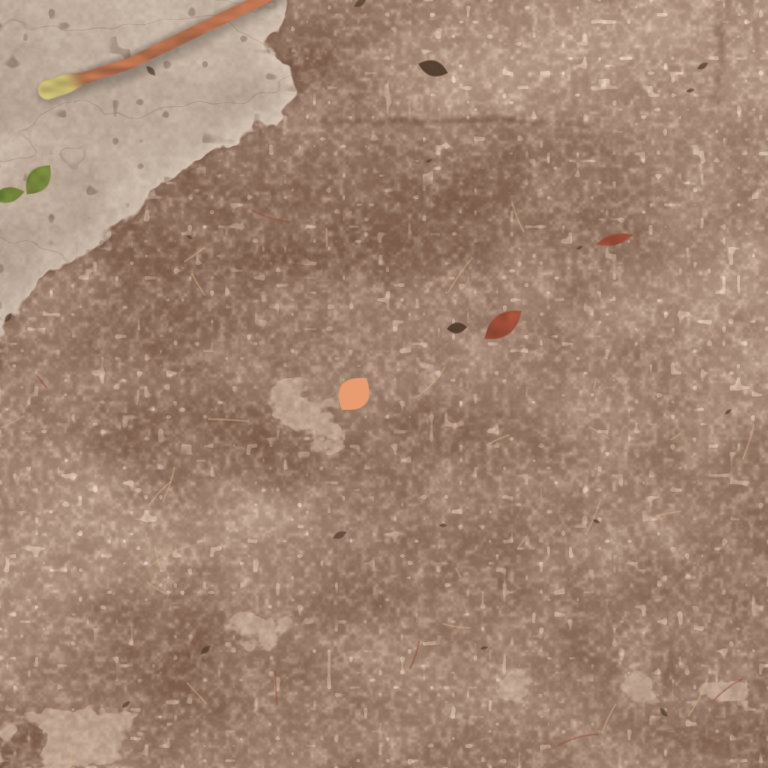
Write a three.js fragment shader that draws this texture.

```glsl
// Weathered brown concrete with a pale broken slab, a twig, leaves and litter.
varying vec2 vUv;

const vec3 SOIL_DARK = vec3(0.535, 0.415, 0.345);
const vec3 SOIL_PALE = vec3(0.86, 0.76, 0.69);
const vec3 SLAB_TINT = vec3(-0.025, 0.008, 0.015);
const vec3 TWIG = vec3(0.69, 0.43, 0.30);
const vec3 TWIG_TIP = vec3(0.80, 0.74, 0.46);
const vec3 LEAF_RED = vec3(0.58, 0.29, 0.21);
const vec3 LEAF_ORANGE = vec3(0.91, 0.61, 0.44);
const vec3 LEAF_GREEN = vec3(0.42, 0.48, 0.22);
const vec3 CHIP = vec3(0.30, 0.22, 0.16);
const vec3 STRAW = vec3(0.82, 0.69, 0.54);
const float SOIL_TONE = 0.20;
const float GRAIN_SCALE = 135.0;
const float GRAIN_CONTRAST = 0.62;
const float EDGE = 0.0018;
const int STRAWS = 34;
const int CHIPS = 16;

float hash(vec2 p) {
  vec3 q = fract(vec3(p.xyx) * 0.1031);
  q += dot(q, q.yzx + 33.33);
  return fract((q.x + q.y) * q.z);
}

float noise(vec2 p) {
  vec2 i = floor(p), f = fract(p);
  f = f * f * (3.0 - 2.0 * f);
  return mix(mix(hash(i), hash(i + vec2(1, 0)), f.x),
             mix(hash(i + vec2(0, 1)), hash(i + vec2(1, 1)), f.x), f.y);
}

float fbm(vec2 p) {
  float sum = 0.0, amp = 0.53;
  for (int i = 0; i < 4; i++) {
    sum += amp * noise(p);
    p = mat2(1.6, 1.2, -1.2, 1.6) * p + 7.3;
    amp *= 0.5;
  }
  return sum;
}

float blob(vec2 p, vec2 center, vec2 radius) {
  vec2 q = (p - center) / radius;
  return exp(-dot(q, q));
}

float segment(vec2 p, vec2 a, vec2 b) {
  vec2 d = b - a;
  return length(p - a - d * clamp(dot(p - a, d) / dot(d, d), 0.0, 1.0));
}

float fill(float d) { return 1.0 - smoothstep(-EDGE, EDGE, d); }

vec2 turn(vec2 p, float a) {
  return vec2(cos(a) * p.x + sin(a) * p.y, cos(a) * p.y - sin(a) * p.x);
}

// Pointed oval; size holds half length and half width.
float leaf(vec2 p, vec2 center, float angle, vec2 size) {
  vec2 q = turn(p - center, angle);
  return fill(abs(q.y) - size.y * (1.0 - q.x * q.x / (size.x * size.x)));
}

// Broad stains and bleached bands of the brown surface.
float stains(vec2 p) {
  float t = 0.65 * (fbm(p * vec2(5.0, 7.0)) - 0.5) + 0.35 * (fbm(p * 24.0) - 0.5);
  t += 0.30 * blob(p, vec2(0.80, 0.95), vec2(0.28, 0.09));
  t += 0.16 * blob(p, vec2(0.88, 0.68), vec2(0.20, 0.16));
  t += 0.20 * blob(p, vec2(0.34, 0.33), vec2(0.10, 0.04));
  t += 0.13 * blob(p, vec2(0.12, 0.30), vec2(0.20, 0.10));
  t -= 0.16 * blob(p, vec2(0.43, 0.66), vec2(0.09, 0.04));
  t -= 0.17 * blob(p, vec2(0.66, 0.80), vec2(0.25, 0.04));
  t -= 0.16 * blob(p, vec2(0.18, 0.68), vec2(0.09, 0.09));
  t -= 0.18 * blob(p, vec2(0.42, 0.92), vec2(0.07, 0.08));
  t -= 0.15 * blob(p, vec2(0.52, 0.25), vec2(0.32, 0.09));
  return t - 0.12 * blob(p, vec2(0.30, 0.06), vec2(0.20, 0.06));
}

// Where flaked, pale crust remains.
float crust(vec2 p) {
  float c = blob(p, vec2(0.40, 0.46), vec2(0.09, 0.065));
  c = max(c, blob(p, vec2(0.55, 0.55), vec2(0.035, 0.02)));
  c = max(c, 1.2 * blob(p, vec2(0.10, 0.035), vec2(0.10, 0.05)));
  c = max(c, 0.85 * blob(p, vec2(0.82, 0.10), vec2(0.30, 0.03)));
  c = max(c, 0.68 * blob(p, vec2(0.32, 0.18), vec2(0.14, 0.045)));
  return smoothstep(0.0, 0.09, fbm(p * vec2(24.0, 30.0)) - 0.95 + 0.58 * c);
}

void main() {
  vec2 p = vUv;
  float grain = 0.65 * noise(p * GRAIN_SCALE) + 0.35 * noise(p * GRAIN_SCALE * 1.9) - 0.5;
  float tone = SOIL_TONE + stains(p) + GRAIN_CONTRAST * (grain + 1.1 * grain * grain);
  tone += 0.45 * smoothstep(0.80, 0.95, noise(p * 105.0 + 41.0));
  tone = mix(tone, 0.70 + 0.35 * grain, 0.85 * crust(p));

  // Joints in the concrete
  float wobble = 0.02 * (fbm(p * 14.0) - 0.5);
  float across = smoothstep(0.36, 0.46, p.x) * (1.0 - smoothstep(0.66, 0.80, p.x));
  tone -= 0.25 * across * exp(-pow((p.y - 0.842 + wobble) / 0.005, 2.0));
  tone -= 0.22 * smoothstep(0.84, 0.88, p.y) * exp(-pow((p.x - 0.935 + wobble) / 0.007, 2.0));

  // Pale slab with a ragged, whitened rim
  float rise = p.y - 0.545 - 1.4 * p.x + 1.7 * p.x * p.x;
  float inside = min(0.65 * rise, 0.365 - p.x) + 0.075 * (fbm(p * 17.0) - 0.5);
  float slab = smoothstep(-0.002, 0.003, inside);
  float slabTone = 0.70 + 0.45 * (fbm(p * vec2(9.0, 15.0)) - 0.5) + 0.24 * grain;
  slabTone += 0.26 * exp(-max(inside, 0.0) / 0.018);
  float crease = abs(fbm(p * vec2(7.0, 11.0) + 5.0) - 0.5);
  slabTone -= 0.16 * (1.0 - smoothstep(0.0, 0.014, crease));
  slabTone -= 0.40 * smoothstep(0.83, 0.95, noise(p * 60.0));
  tone -= 0.16 * (1.0 - slab) * exp(min(inside, 0.0) / 0.008);
  vec3 color = mix(SOIL_DARK, SOIL_PALE, clamp(mix(tone, slabTone, slab), -0.4, 1.15));
  color += slab * SLAB_TINT;

  // Scattered bent straws and dark chips
  for (int i = 0; i < STRAWS; i++) {
    float id = float(i) + 1.0;
    vec2 q = p - vec2(hash(vec2(id, 3.0)), 0.75 * hash(vec2(id, 8.0)));
    q = turn(q, 6.283 * hash(vec2(id, 14.0)));
    float reach = mix(0.006, 0.028, hash(vec2(id, 21.0)));
    q.y += 9.0 * (hash(vec2(id, 27.0)) - 0.5) * q.x * q.x;
    float line = fill(segment(q, vec2(-reach, 0.0), vec2(reach, 0.0)) - 0.0008);
    vec3 tint = mix(STRAW, LEAF_RED, step(0.82, hash(vec2(id, 35.0))));
    color = mix(color, tint, 0.65 * line * (1.0 - slab));
  }
  for (int i = 0; i < CHIPS; i++) {
    float id = float(i) + 60.0;
    vec2 center = vec2(hash(vec2(id, 5.0)), hash(vec2(id, 11.0)));
    float size = mix(0.004, 0.010, hash(vec2(id, 17.0)));
    color = mix(color, CHIP, 0.7 * leaf(p, center, 2.0 * hash(vec2(id, 23.0)) - 1.0, size * vec2(1.0, 0.45)));
  }
  color = mix(color, CHIP, 0.9 * leaf(p, vec2(0.564, 0.911), -0.3, vec2(0.020, 0.010)));
  color = mix(color, CHIP, 0.9 * leaf(p, vec2(0.595, 0.573), 0.1, vec2(0.013, 0.007)));

  // Fallen leaves
  float vein = 0.9 + 0.3 * noise(p * 90.0);
  color = mix(color, LEAF_RED * vein, leaf(p, vec2(0.655, 0.577), 0.65, vec2(0.030, 0.014)));
  color = mix(color, LEAF_RED * vein, leaf(p, vec2(0.800, 0.688), 0.25, vec2(0.024, 0.007)));
  color = mix(color, LEAF_ORANGE, leaf(p, vec2(0.461, 0.487), 0.9, vec2(0.026, 0.020)));
  color = mix(color, LEAF_GREEN * vein, leaf(p, vec2(0.050, 0.766), 0.9, vec2(0.024, 0.014)));
  color = mix(color, LEAF_GREEN * vein, leaf(p, vec2(0.010, 0.746), 0.2, vec2(0.022, 0.010)));

  // Bent twig with a pale cut end and a soft shadow
  vec2 tip = vec2(0.062, 0.883), bend = vec2(0.17, 0.918), far = vec2(0.36, 1.01);
  float twig = min(segment(p, tip, bend), segment(p, bend, far));
  color *= 1.0 - 0.25 * (1.0 - smoothstep(0.004, 0.020, twig + 0.25 * (p.y - 0.883 - 0.42 * (p.x - 0.062))));
  float cut = 1.0 - smoothstep(0.025, 0.055, distance(p, tip));
  vec3 bark = mix(TWIG, TWIG_TIP, cut) * (0.85 + 0.3 * noise(p * vec2(50.0, 120.0)));
  color = mix(color, bark, fill(twig - 0.0075 - 0.005 * cut));

  gl_FragColor = vec4(color, 1.0);
}
```
